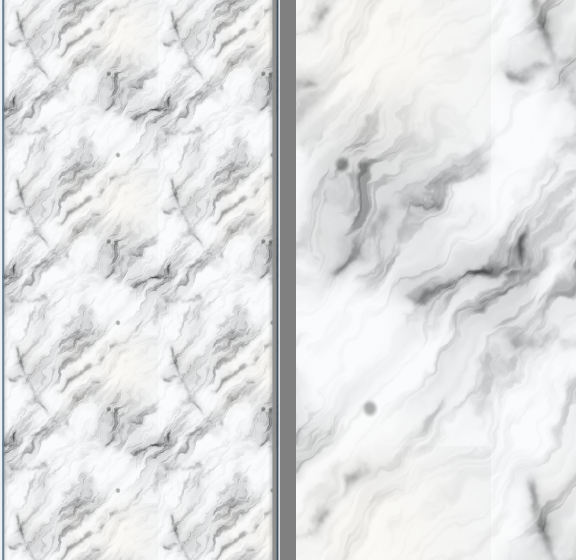
Left: the whole. Right: its middle third, enlarged.
This texture is drawn by a Shadertoy shader. Its source:

```glsl
// White marble slab: a veined tile repeated across and down, between dark side rails.

float hash(vec2 c) {
    return fract(sin(dot(c, vec2(127.1, 311.7))) * 43758.5453);
}

// Value noise that wraps after "period" cells
float noise(vec2 p, vec2 period) {
    vec2 i = floor(p), f = fract(p);
    f = f * f * (3.0 - 2.0 * f);
    vec2 a = mod(i, period), b = mod(i + 1.0, period);
    return mix(mix(hash(a), hash(vec2(b.x, a.y)), f.x),
               mix(hash(vec2(a.x, b.y)), hash(b), f.x), f.y);
}

// Fractal noise, seamless over the unit tile
float fbm(vec2 t, vec2 cells) {
    float sum = 0.0, amp = 0.5;
    for (int i = 0; i < 5; i++) {
        sum += amp * noise(t * cells, cells);
        cells *= 2.0;
        amp *= 0.5;
    }
    return sum / 0.97;
}

// Shortest offset between two points of the repeating tile
vec2 wrapped(vec2 d) {
    return d - round(d);
}

float segmentDistance(vec2 p, vec2 a, vec2 b) {
    vec2 d = wrapped(p - 0.5 * (a + b)), h = 0.5 * (b - a);
    return length(d - h * clamp(dot(d, h) / dot(h, h), -1.0, 1.0));
}

// Main veins: start and end in tile units, y pointing down
const vec4 veins[9] = vec4[9](
    vec4(0.19, 0.35, 0.36, 0.52), vec4(0.36, 0.52, 0.60, 0.28),
    vec4(0.38, 0.30, 0.73, 0.03), vec4(0.08, 0.08, 0.19, 0.33),
    vec4(0.02, 0.27, 0.24, 0.19), vec4(0.01, 0.64, 0.42, 0.52),
    vec4(0.67, 0.60, 0.95, 0.44), vec4(0.85, 0.70, 1.08, 0.58),
    vec4(0.06, 0.79, 0.36, 0.76));

// Soft patches: centre, radius, strength (negative is whiter)
const vec4 patches[9] = vec4[9](
    vec4(0.14, 0.18, 0.13, 0.26), vec4(0.80, 0.48, 0.15, 0.22),
    vec4(0.96, 0.65, 0.13, 0.22), vec4(0.18, 0.92, 0.14, 0.14),
    vec4(0.50, 0.96, 0.12, 0.14), vec4(0.32, 0.36, 0.13, -0.28),
    vec4(0.66, 0.74, 0.14, -0.22), vec4(0.38, 0.74, 0.12, -0.16),
    vec4(0.78, 0.20, 0.15, -0.10));

vec3 marble(vec2 t) {
    // Bend the tile, then shear it so the streaks climb to the right
    vec2 bend = vec2(fbm(t, vec2(5.0)), fbm(t + 0.37, vec2(6.0))) - 0.5;
    vec2 ripple = vec2(fbm(t, vec2(16.0)), fbm(t + 0.61, vec2(16.0))) - 0.5;
    vec2 w = t + 0.13 * bend + 0.05 * ripple;
    vec2 s = vec2(w.x, w.x + w.y);

    float region = 0.0;
    for (int i = 0; i < 9; i++) {
        vec2 d = wrapped(w - patches[i].xy) / patches[i].z;
        region += patches[i].w * exp(-dot(d, d));
    }
    float cloud = fbm(s, vec2(3.0, 7.0)) + region;
    float shade = smoothstep(0.35, 0.85, cloud);

    // Thin streaks, strongest inside the grey patches
    float streak = smoothstep(0.06, 0.0, abs(fbm(s + 0.23, vec2(4.0, 9.0)) - 0.5));
    float fleck = smoothstep(0.54, 0.78, fbm(s + 0.71, vec2(9.0, 20.0)));

    float vein = 0.0;
    for (int i = 0; i < 9; i++) {
        float d = segmentDistance(w, veins[i].xy, veins[i].zw);
        vein = max(vein, exp(-d * d / 0.00018) + 0.3 * exp(-d * d / 0.002));
    }
    vein *= smoothstep(0.25, 0.75, fbm(t + 0.5, vec2(11.0)));

    float tone = 0.985 - 0.13 * shade - streak * (0.02 + 0.12 * shade)
               - fleck * (0.05 + 0.2 * shade) - 0.28 * vein;

    // Two dark specks and a faint step at the tile seam
    float speck = min(length(wrapped(t - vec2(0.68, 0.44))),
                      length(wrapped(t - vec2(0.74, 0.925))));
    tone -= 0.3 * smoothstep(0.02, 0.006, speck);
    tone -= 0.025 * smoothstep(0.65, 1.0, t.x) * smoothstep(0.65, 0.4, t.y);

    // Cool greys with a trace of beige in the pale areas
    float warm = smoothstep(0.5, 0.7, fbm(t + 0.19, vec2(3.0)));
    vec2 toBeige = wrapped(t - vec2(0.76, 0.2)) / 0.2;
    warm = max(0.5 * warm, exp(-dot(toBeige, toBeige)));
    return tone + mix(vec3(-0.004, 0.0, 0.006), vec3(0.0, -0.004, -0.018), warm);
}

// Soft-edged strip between two x positions
float strip(float x, float a, float b) {
    float e = 0.75 / iResolution.x;
    return smoothstep(a - e, a + e, x) * (1.0 - smoothstep(b - e, b + e, x));
}

void mainImage(out vec4 fragColor, in vec2 fragCoord) {
    vec2 u = fragCoord / iResolution.xy;
    vec2 t = fract(vec2((u.x - 0.013) / 0.552, (1.0 - u.y) / 0.2995));
    vec3 color = marble(t);

    // Side rails: blue line on the left, grey bevel and navy line on the right
    color *= 1.0 - 0.12 * smoothstep(0.03, 0.012, u.x) - 0.15 * smoothstep(0.955, 0.975, u.x);
    color = mix(color, vec3(0.92, 0.94, 0.96), strip(u.x, -1.0, 0.008));
    color = mix(color, vec3(0.40, 0.49, 0.57), strip(u.x, 0.008, 0.015));
    color = mix(color, vec3(0.56), strip(u.x, 0.973, 0.987));
    color = mix(color, vec3(0.26, 0.31, 0.36), strip(u.x, 0.987, 0.995));
    color = mix(color, vec3(0.86, 0.88, 0.90), strip(u.x, 0.995, 2.0));
    fragColor = vec4(clamp(color, 0.0, 1.0), 1.0);
}
```
